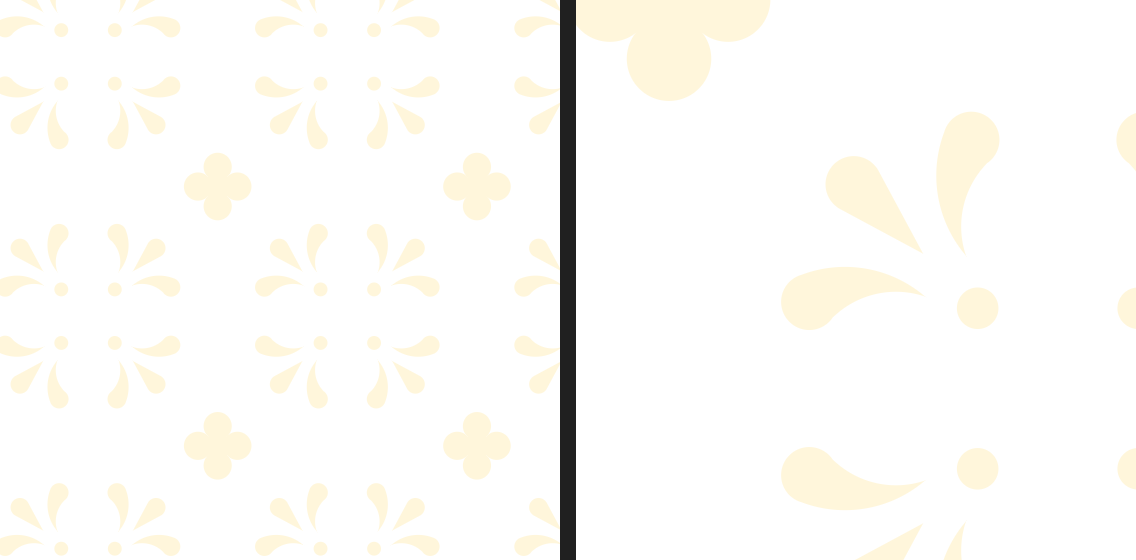
Left: the whole. Right: its middle third, enlarged.
This pattern is drawn by a Shadertoy shader. Its source:

```glsl
// Cream sprays of curved drops and dots, alternating with four-lobed blossoms on white.

float circle(vec2 p, vec2 center, float radius) {
    return length(p - center) - radius;
}

// Straight-sided drop on the diagonal: a bulb with tangents meeting at the tip.
float straightDrop(vec2 p) {
    vec2 axis = vec2(0.70711);
    vec2 fromTip = p - 0.1733;
    float along = dot(fromTip, axis);
    float across = abs(fromTip.x - fromTip.y) * 0.70711;
    float slope = 0.0363 / 0.1262;               // sine of the half angle
    float cosine = sqrt(1.0 - slope * slope);
    float cone = across * cosine - along * slope;
    float cap = along - 0.1262 * cosine * cosine; // chord of tangency
    return min(max(cone, cap), circle(p, vec2(0.2625), 0.0363));
}

// Curved drop: a crescent between two arcs, both tangent to the bulb.
float curvedDrop(vec2 p) {
    float outer = circle(p, vec2(0.2738, -0.0017), 0.1581);
    float inner = circle(p, vec2(0.2082, 0.0081), 0.1163);
    float cap = dot(p - vec2(0.2935, 0.0870), vec2(0.824, -0.567));
    float tail = max(max(outer, -inner), cap);
    return min(tail, circle(p, vec2(0.3197, 0.1114), 0.0362));
}

// Four round lobes with a filled middle.
float blossom(vec2 p) {
    vec2 q = vec2(max(p.x, p.y), min(p.x, p.y));
    return min(circle(q, vec2(0.076, 0.0), 0.0543), q.x - 0.0375);
}

void mainImage(out vec4 fragColor, in vec2 fragCoord) {
    const float period = 0.463;
    vec2 uv = fragCoord / iResolution.y;

    // Repeat around each spray, then fold into one quadrant and one octant.
    vec2 cell = (uv - vec2(0.6202, 0.4354)) / period;
    vec2 quadrant = abs(fract(cell + 0.5) - 0.5);
    vec2 octant = vec2(max(quadrant.x, quadrant.y), min(quadrant.x, quadrant.y));

    float d = circle(octant, vec2(0.1032), 0.0267);
    d = min(d, straightDrop(octant));
    d = min(d, curvedDrop(octant));
    d = min(d, blossom(0.5 - quadrant));

    float pixel = 1.0 / (iResolution.y * period);
    float ink = clamp(0.5 - d / pixel, 0.0, 1.0);
    fragColor = vec4(mix(vec3(1.0), vec3(1.0, 0.965, 0.86), ink), 1.0);
}
```
